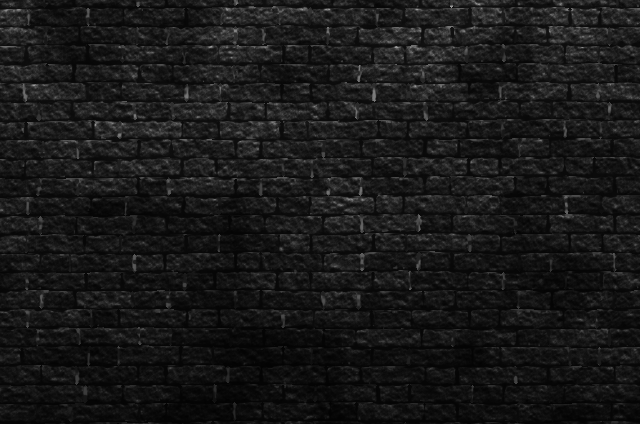
Write a WebGL 1 fragment shader that draws this texture.

```glsl
precision highp float;
// Old blackened brick wall in Flemish bond, with ragged joints and pale mortar flecks.

uniform vec2 u_resolution;

#define COURSES 22.5        // brick rows over the height
#define PERIOD 0.2246       // header plus stretcher, in canvas heights
#define HEADER 0.34         // header share of the period
#define JOINT 0.0062        // mean joint width
#define JITTER 0.09         // shift of the head joints
#define ROUGHNESS 0.0055    // raggedness of brick edges
#define GRAIN 2.3           // contrast of the surface relief
#define FACE_TONE 0.093
#define JOINT_TONE 0.036
#define MORTAR_TONE 0.36

float hash(vec2 p) {
  vec3 q = fract(vec3(p.xyx) * 0.1031);
  q += dot(q, q.yzx + 33.33);
  return fract((q.x + q.y) * q.z);
}

float noise(vec2 p) {
  vec2 i = floor(p);
  vec2 f = fract(p);
  f = f * f * (3.0 - 2.0 * f);
  return mix(mix(hash(i), hash(i + vec2(1.0, 0.0)), f.x),
             mix(hash(i + vec2(0.0, 1.0)), hash(i + vec2(1.0, 1.0)), f.x), f.y);
}

float fbm(vec2 p) {
  float sum = 0.0;
  float amp = 0.5;
  for (int i = 0; i < 4; i++) {
    sum += amp * noise(p);
    p = p * 2.03 + 17.3;
    amp *= 0.55;
  }
  return sum;
}

float roundBox(vec2 q, vec2 halfSize, float radius) {
  vec2 e = abs(q) - halfSize + radius;
  return length(max(e, 0.0)) + min(max(e.x, e.y), 0.0) - radius;
}

// Position of head joint number j in a course, in periods
float headJoint(float j, float row) {
  return floor(j * 0.5) + mod(j, 2.0) * HEADER
       + JITTER * (hash(vec2(j + 70.0, row * 3.0 + 11.0)) - 0.5);
}

void main() {
  vec2 p = gl_FragCoord.xy / u_resolution.y;
  vec2 screen = gl_FragCoord.xy / u_resolution;
  float pixel = 1.0 / u_resolution.y;

  // Uneven laying of the courses
  vec2 wall = p;
  wall += 0.006 * (vec2(noise(p * 5.0), noise(p * 5.0 + 40.0)) - 0.5);
  wall += 0.004 * (vec2(noise(p * 21.0 + 9.0), noise(p * 21.0 + 60.0)) - 0.5);

  // Course, and the two head joints enclosing this point
  float v = wall.y * COURSES - 0.1;
  float row = floor(v);
  float u = wall.x / PERIOD - 0.44 + 0.5 * mod(row, 2.0);
  float left = -100.0;
  float right = 100.0;
  float leftId = 0.0;
  float rightId = 0.0;
  for (int i = -1; i <= 3; i++) {
    float j = 2.0 * floor(u) + float(i);
    float x = headJoint(j, row);
    if (x <= u && x > left) { left = x; leftId = j; }
    if (x > u && x < right) { right = x; rightId = j; }
  }

  // Brick outline, rounded and chipped
  vec2 cell = 0.5 * vec2((right - left) * PERIOD, 1.0 / COURSES);
  vec2 q = vec2((u - 0.5 * (left + right)) * PERIOD, (fract(v) - 0.5) / COURSES);
  float brickId = hash(vec2(leftId + 90.0, row + 31.0));
  float width = JOINT * (0.75 + 0.5 * noise(p * 14.0 + 5.0));
  float edge = roundBox(q, cell - 0.5 * width, 0.006);
  edge += ROUGHNESS * (noise(p * 75.0) - 0.5) + 0.4 * ROUGHNESS * (noise(p * 150.0) - 0.5);
  float soft = 0.0009 + 0.6 * pixel;
  float face = 1.0 - smoothstep(-soft, soft, edge);

  // Pitted relief, lit from above
  vec2 g = p * vec2(62.0, 78.0);
  float height = fbm(g);
  float relief = height - fbm(g + vec2(0.1, 0.42));
  float speck = noise(p * 170.0 + 3.0) - 0.5;
  float logTone = GRAIN * relief + 0.8 * (height - 0.5) + 0.5 * speck;
  logTone += 0.55 * (brickId - 0.5);

  // Bright upper arris, shaded lower arris
  float rim = smoothstep(-0.007, 0.0, edge);
  logTone += 0.55 * rim * clamp(q.y / cell.y, -1.0, 1.0);
  float brick = FACE_TONE * exp(logTone);

  // Deep joints with pale mortar left in some head joints and on ledges
  float isHead = step(cell.x - abs(q.x), cell.y - abs(q.y));
  float nearId = (u - left < right - u) ? leftId : rightId;
  float filled = smoothstep(0.45, 0.9, hash(vec2(nearId + 45.0, row + 7.0)));
  float patches = smoothstep(0.4, 0.75, noise(p * vec2(32.0, 48.0) + 21.0));
  float crumbs = smoothstep(0.35, 0.75, noise(p * 110.0 + 8.0));
  float ledge = step(0.0, q.y) * patches * (0.25 + 0.5 * crumbs);
  float pale = mix(ledge, filled * (0.3 + 0.7 * crumbs), isHead);
  float joint = mix(JOINT_TONE * (0.7 + 0.6 * height), MORTAR_TONE, pale);

  // Scattered flecks of lime on the faces near the joints
  float fleck = smoothstep(0.78, 0.95, noise(p * 125.0 + 50.0)) * patches;
  brick += 0.17 * fleck * smoothstep(-0.009, 0.0, edge);

  // Light falls from the upper left; soot gathers low down
  float light = exp(mix(-0.38, 0.42, smoothstep(0.0, 1.0, screen.y)));
  light *= 1.0 + 0.15 * (0.5 - screen.x) * screen.y;
  light *= 0.8 + 0.4 * noise(p * vec2(4.0, 6.0) + 13.0);
  light *= 1.0 - 0.4 * smoothstep(0.6, 0.9, noise(p * vec2(9.0, 6.0) + 31.0));
  float tone = mix(joint, brick, face) * light;
  gl_FragColor = vec4(vec3(clamp(tone, 0.012, 0.6)), 1.0);
}
```
